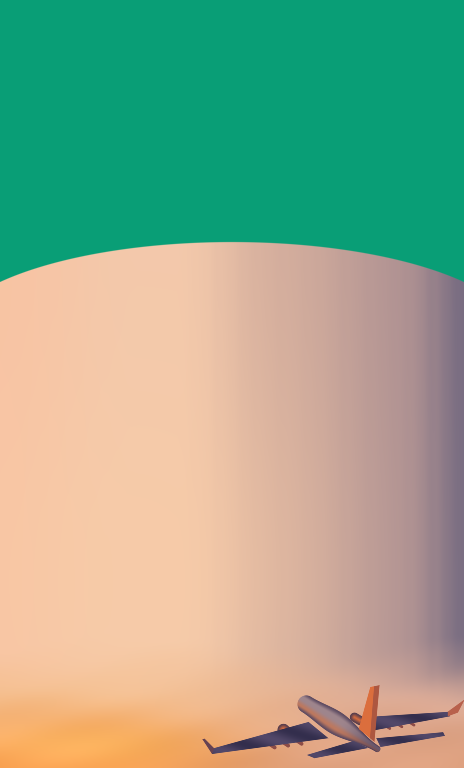
Write a Shadertoy shader that draws this background.

```glsl
// Blend weight of a shape from its signed distance; plane units are 1% of the width
float cover(float d) {
    float pixel = 100.0 / iResolution.x;
    return 1.0 - smoothstep(-0.5 * pixel, 0.5 * pixel, d);
}

float edgeSide(vec2 p, vec2 a, vec2 b) {
    vec2 e = normalize(b - a), v = p - a;
    return e.x * v.y - e.y * v.x;
}

// Convex quad with clockwise corners
float quad(vec2 p, vec2 a, vec2 b, vec2 c, vec2 d) {
    return max(max(edgeSide(p, a, b), edgeSide(p, b, c)),
               max(edgeSide(p, c, d), edgeSide(p, d, a)));
}

float capsule(vec2 p, vec2 a, vec2 b, float r) {
    vec2 e = b - a, v = p - a;
    return length(v - e * clamp(dot(v, e) / dot(e, e), 0.0, 1.0)) - r;
}

vec3 skyColor(vec2 p) {
    // Peach to mauve from left to right, with faint vertical streaks
    float streak = sin(p.x * 97.0 + sin(p.x * 41.0)) + 0.6 * sin(p.x * 231.0 + p.y);
    float x = p.x + 0.004 * streak;
    vec3 col = mix(vec3(0.97, 0.765, 0.64), vec3(0.95, 0.785, 0.67), smoothstep(0.0, 0.3, x));
    col = mix(col, vec3(0.83, 0.68, 0.615), smoothstep(0.38, 0.61, x));
    col = mix(col, vec3(0.68, 0.565, 0.57), smoothstep(0.57, 0.92, x));
    col = mix(col, vec3(0.45, 0.41, 0.50), smoothstep(0.86, 1.03, x));
    float cream = exp(-dot((p - vec2(0.28, 0.4)) * vec2(2.6, 2.2), (p - vec2(0.28, 0.4)) * vec2(2.6, 2.2)));
    col = mix(col, vec3(0.975, 0.80, 0.65), 0.6 * cream);

    // Warm haze and the sunset glow near the ground
    float wave = sin(p.x * 9.0 + p.y * 31.0) + 0.5 * sin(p.x * 23.0 - p.y * 67.0);
    float y = p.y + 0.008 * wave;
    vec3 haze = mix(vec3(0.96, 0.75, 0.56), vec3(0.87, 0.68, 0.60), smoothstep(0.2, 0.95, p.x));
    col = mix(col, haze, 1.0 - smoothstep(0.12, 0.28, y));
    vec3 glow = mix(vec3(0.97, 0.62, 0.31), vec3(0.87, 0.63, 0.50), smoothstep(0.2, 0.75, p.x));
    col = mix(col, glow, 1.0 - smoothstep(0.0, 0.18, y));
    vec2 sun = (p - vec2(0.2, 0.05)) * vec2(4.5, 22.0);
    col = mix(col, vec3(1.0, 0.74, 0.38), 0.55 * exp(-dot(sun, sun)));
    return col + 0.012 * wave * (1.0 - smoothstep(0.04, 0.2, p.y));
}

vec3 drawPlane(vec3 col, vec2 p) {
    vec3 wingBlue = mix(vec3(0.20, 0.18, 0.30), vec3(0.32, 0.28, 0.41), 0.5 + 0.5 * sin(p.x * 0.35 + p.y));
    vec3 litOrange = vec3(0.86, 0.43, 0.24);

    // Flap fairings under both wings
    for (int i = 0; i < 3; i++) {
        vec2 shift = float(i) * vec2(2.9, 0.4);
        vec2 port = vec2(58.3, 5.0) + shift, starboard = vec2(83.2, 9.0) + shift * 0.9;
        float d = min(capsule(p, port, port + vec2(0.9, -0.6), 0.4),
                      capsule(p, starboard, starboard + vec2(0.8, -0.5), 0.3));
        col = mix(col, vec3(0.55, 0.30, 0.28), cover(d));
    }

    // Wings and winglets
    float engines = min(capsule(p, vec2(61.1, 8.2), vec2(62.2, 7.2), 1.3),
                        capsule(p, vec2(76.4, 10.9), vec2(77.6, 10.2), 1.0));
    col = mix(col, mix(vec3(0.34, 0.24, 0.30), litOrange, smoothstep(0.0, 1.2, -engines)), cover(engines));
    float wings = min(quad(p, vec2(45.7, 3.0), vec2(45.5, 4.1), vec2(66.5, 9.9), vec2(70.8, 6.4)),
                      quad(p, vec2(78.0, 7.6), vec2(78.0, 10.9), vec2(97.0, 12.1), vec2(97.0, 11.1)));
    col = mix(col, wingBlue, cover(wings));
    float portTip = quad(p, vec2(45.7, 3.0), vec2(43.6, 6.2), vec2(44.1, 6.3), vec2(46.2, 4.2));
    float starboardTip = quad(p, vec2(96.5, 11.1), vec2(96.5, 12.1), vec2(100.2, 14.8), vec2(98.7, 11.9));
    col = mix(col, vec3(0.40, 0.26, 0.32), cover(portTip));
    col = mix(col, vec3(0.72, 0.38, 0.30), cover(starboardTip));

    // Tapered fuselage, grey above and sunlit below
    vec2 nose = vec2(66.0, 13.7), axis = vec2(15.3, -9.6);
    float t = clamp(dot(p - nose, axis) / dot(axis, axis), 0.0, 1.0);
    float radius = mix(1.9, 2.5, smoothstep(0.0, 0.4, t)) - 1.8 * smoothstep(0.4, 1.0, t);
    float side = edgeSide(p, nose, nose + axis) / radius;
    vec3 hull = mix(vec3(0.74, 0.47, 0.37), vec3(0.62, 0.52, 0.55), smoothstep(-0.5, 0.2, side));
    hull = mix(hull, vec3(0.36, 0.29, 0.38), smoothstep(0.45, 1.0, abs(side)));
    hull = mix(hull, vec3(0.28, 0.22, 0.32), 0.6 * smoothstep(0.45, 1.0, t));
    col = mix(col, hull, cover(length(p - nose - axis * t) - radius));

    // Tail fin and stabilisers
    float fin = quad(p, vec2(77.3, 8.4), vec2(79.8, 17.4), vec2(81.8, 17.8), vec2(80.7, 5.6));
    float rudder = smoothstep(-0.1, 0.1, p.x - 79.7 - 0.08 * (p.y - 6.0));
    col = mix(col, mix(litOrange, vec3(0.68, 0.34, 0.25), rudder), cover(fin));
    float tail = min(quad(p, vec2(66.1, 2.8), vec2(76.2, 5.8), vec2(79.4, 4.3), vec2(67.8, 2.1)),
                     quad(p, vec2(82.0, 4.5), vec2(81.1, 6.4), vec2(95.5, 7.7), vec2(95.9, 6.9)));
    return mix(col, wingBlue, cover(tail));
}

void mainImage(out vec4 fragColor, in vec2 fragCoord) {
    // Width spans 0..1, height 0..1.65
    vec2 p = fragCoord / iResolution.xy * vec2(1.0, 1.65);
    vec3 col = drawPlane(skyColor(p), p * 100.0);

    // Green panel above an elliptical arch
    float across = (p.x - 0.5) / 0.622;
    float arch = 0.918 + 0.212 * sqrt(1.0 - across * across);
    float soft = 0.8 * 1.65 / iResolution.y;
    col = mix(col, vec3(0.035, 0.618, 0.463), smoothstep(-soft, soft, p.y - arch));
    fragColor = vec4(col, 1.0);
}
```
